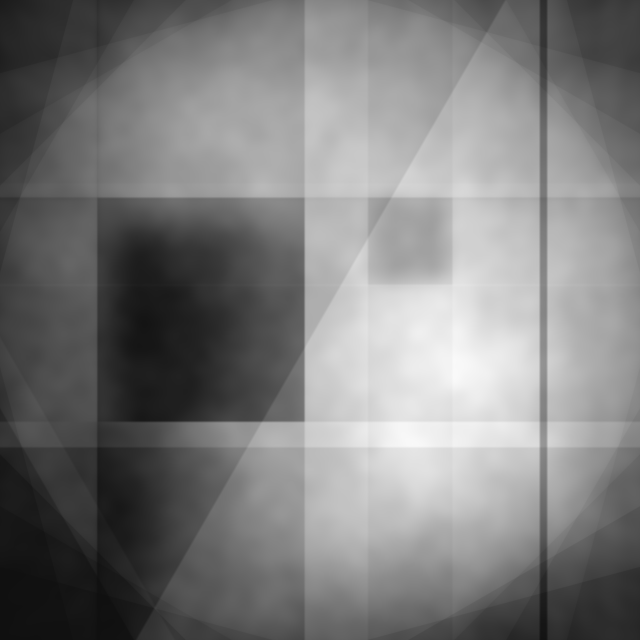
Reproduce this background procedurally as a Shadertoy shader.

```glsl
// Grey tomographic haze: a disc of light crossed by straight translucent bands.
// Streaked strips at even angles overlap into the disc and its tangent rays;
// soft blobs and feathered boxes shape the tones inside.

#define STRIP_COUNT 12
#define DISC_RADIUS 0.502
#define STRIP_FLOOR 0.28
#define EXPOSURE 0.95
#define BLACK_LEVEL 0.20
#define EDGE_SOFTNESS 0.0024
#define DIAGONAL_STEP 0.08
#define STREAK_AMOUNT 0.30
#define STREAK_SCALE 5.0
#define GRAIN_SCALE 7.0
#define GRAIN_AMOUNT 0.03

const float PI = 3.14159265;

// Antialiased step, rising at the given edge
float rise(float edge, float x) {
    float w = max(EDGE_SOFTNESS, 0.75 / min(iResolution.x, iResolution.y));
    return smoothstep(-w, w, x - edge);
}

float band(float lo, float hi, float x) {
    return rise(lo, x) - rise(hi, x);
}

float box(vec2 lo, vec2 hi, vec2 p) {
    return band(lo.x, hi.x, p.x) * band(lo.y, hi.y, p.y);
}

// Band that fades in over lo.x..lo.y and out over hi.x..hi.y
float feather(vec2 lo, vec2 hi, float x) {
    return smoothstep(lo.x, lo.y, x) * (1.0 - smoothstep(hi.x, hi.y, x));
}

float blob(vec2 p, vec2 center, vec2 spread) {
    vec2 d = (p - center) / spread;
    return exp(-0.5 * dot(d, d));
}

// Gradient noise
vec2 hashGradient(vec2 cell) {
    float a = fract(sin(dot(cell, vec2(127.1, 311.7))) * 43758.5) * 2.0 * PI;
    return vec2(cos(a), sin(a));
}

float gradientNoise(vec2 p) {
    vec2 i = floor(p), f = fract(p);
    vec2 u = f * f * f * (f * (f * 6.0 - 15.0) + 10.0);
    vec2 e = vec2(1.0, 0.0);
    float a = dot(hashGradient(i), f);
    float b = dot(hashGradient(i + e.xy), f - e.xy);
    float c = dot(hashGradient(i + e.yx), f - e.yx);
    float d = dot(hashGradient(i + e.xx), f - e.xx);
    return mix(mix(a, b, u.x), mix(c, d, u.x), u.y);
}

// Mean of the streaked strip profiles; their borders are tangents of the disc
float stripCoverage(vec2 q) {
    float sum = 0.0;
    for (int i = 0; i < STRIP_COUNT; i++) {
        float angle = PI * float(i) / float(STRIP_COUNT);
        float t = dot(q, vec2(cos(angle), sin(angle))) / DISC_RADIUS;
        float profile = mix(STRIP_FLOOR, 1.0, sqrt(max(0.0, 1.0 - t * t)));
        vec2 s = vec2(t * STREAK_SCALE, float(i) * 7.37 + 0.5);
        float streak = gradientNoise(s) + 0.5 * gradientNoise(s * vec2(3.1, 1.0) + 40.0);
        sum += band(-1.0, 1.0, t) * (profile + STREAK_AMOUNT * streak);
    }
    return sum / float(STRIP_COUNT);
}

// Upright, level and slanted bands
float straightBands(vec2 p) {
    float upright = -0.06 - 0.015 * rise(0.1523, p.x) + 0.095 * rise(0.476, p.x)
                  - 0.03 * rise(0.575, p.x) + 0.025 * rise(0.707, p.x);
    float level = -0.045 * (1.0 - rise(0.691, p.y))
                + 0.012 * band(0.691, 0.7135, p.y)
                + 0.075 * band(0.301, 0.341, p.y)
                + 0.015 * band(0.553, 0.556, p.y)
                - 0.04 * (1.0 - smoothstep(0.0, 0.2, p.y));
    vec2 seam = exp(-abs(p - vec2(0.1523, 0.691)) / 0.004);
    float side = dot(p, vec2(0.866, -0.5));
    float slanted = DIAGONAL_STEP * (rise(0.184, side) - 0.5);
    float corner = dot(p - 0.5, vec2(-0.866, -0.5));
    slanted += 0.03 * band(0.4465, DISC_RADIUS, corner);
    return upright + level + slanted - 0.03 * (seam.x + seam.y);
}

// Broad light and shade, with two dark boxes that deepen inward
float softTones(vec2 p) {
    float light = 0.21 * blob(p, vec2(0.70, 0.39), vec2(0.14, 0.19))
                + 0.11 * blob(p, vec2(0.36, 0.82), vec2(0.16, 0.13));
    float shade = 0.17 * blob(p, vec2(0.10, 0.42), vec2(0.17, 0.24))
                + 0.16 * blob(p, vec2(0.70, 0.02), vec2(0.22, 0.10))
                + 0.09 * blob(p, vec2(0.95, 0.95), vec2(0.12, 0.12))
                + 0.06 * blob(p, vec2(0.50, 0.45), vec2(0.06, 0.12));

    float bigBox = box(vec2(0.1523, 0.341), vec2(0.476, 0.691), p);
    float core = 0.06 + 0.25 * blob(p, vec2(0.28, 0.49), vec2(0.13, 0.20));
    core *= smoothstep(0.11, 0.23, p.x) * (1.0 - smoothstep(0.60, 0.73, p.y));
    float foot = 0.25 * blob(p, vec2(0.20, 0.24), vec2(0.10, 0.12));
    foot *= mix(0.6, 1.0, rise(0.1523, p.x)) * (1.0 - rise(0.341, p.y));

    float smallBox = 0.04 * box(vec2(0.575, 0.555), vec2(0.707, 0.691), p);
    smallBox += 0.17 * feather(vec2(0.55, 0.62), vec2(0.67, 0.725), p.x)
                     * feather(vec2(0.535, 0.59), vec2(0.65, 0.74), p.y);
    return light - shade - bigBox * (0.06 + core) - foot - smallBox;
}

void mainImage(out vec4 fragColor, in vec2 fragCoord) {
    vec2 uv = fragCoord / iResolution.xy;
    float tone = EXPOSURE * stripCoverage(uv - 0.5) - BLACK_LEVEL;
    tone += straightBands(uv) + softTones(uv);
    tone += GRAIN_AMOUNT * gradientNoise(uv * GRAIN_SCALE);

    // Narrow dark stripe
    tone = mix(tone, 0.80 * tone - 0.09, band(0.8435, 0.855, uv.x));

    // Gentle toe keeps the deepest shadows from clipping
    float lift = tone - 0.05;
    tone = 0.05 + 0.5 * (lift + sqrt(lift * lift + 0.004));
    fragColor = vec4(vec3(clamp(tone, 0.0, 1.0)), 1.0);
}
```
